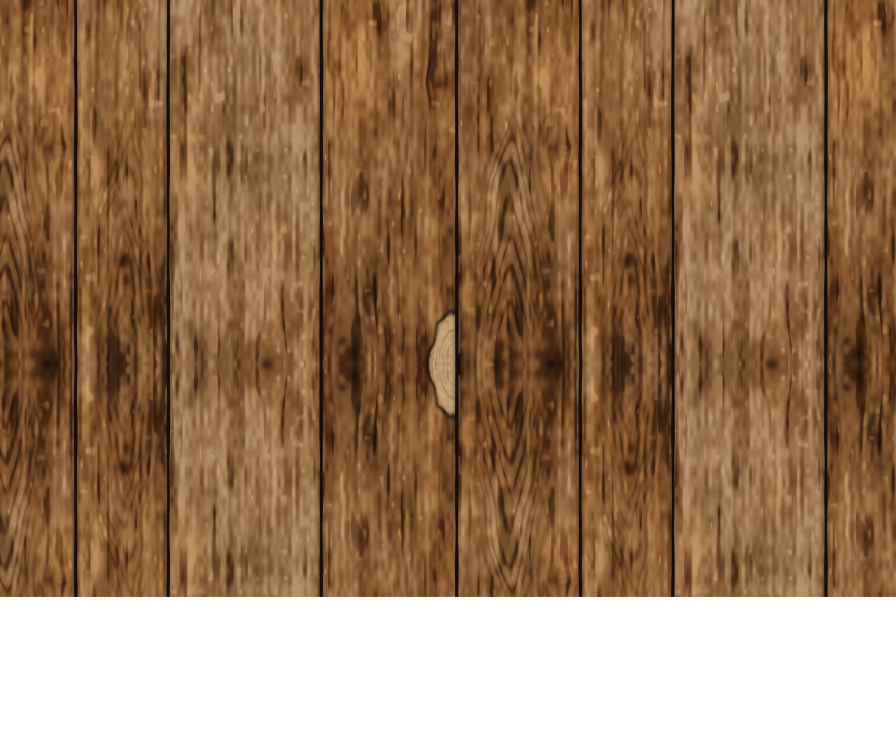
A WebGL 2 fragment shader for this texture:

```glsl
#version 300 es
precision highp float;
// Weathered wooden planks, a four-plank tile repeated across and mirrored vertically, above a white band.

uniform vec2 u_resolution;
out vec4 outColor;

// Layout, in units of the canvas height
const float PERIOD = 0.6857;
const float TILE_SHIFT = 0.0651;
const float MIRROR_Y = 0.505;
const float WOOD_BOTTOM = 0.189;
const float SEAM_HALF = 0.0019;
const float EDGES[5] = float[5](0.0, 0.168, 0.2937, 0.5016, PERIOD);

// Per plank: brightness, warmth, strength and axis of the arched grain
const vec4 TONE = vec4(0.38, 0.56, 0.68, 0.50);
const vec4 WARMTH = vec4(0.55, 0.40, 0.15, 0.65);
const vec4 ARCH = vec4(0.42, 0.24, 0.06, 0.0);
const vec4 ARCH_X = vec4(0.073, 0.236, 0.385, 0.6);

// Knots and stains: centre, radii
const int KNOTS = 6;
const vec4 KNOT[KNOTS] = vec4[KNOTS](
    vec4(0.433, 0.0, 0.014, 0.032), vec4(0.537, 0.012, 0.020, 0.036),
    vec4(0.144, 0.292, 0.013, 0.011), vec4(0.128, 0.0, 0.012, 0.024),
    vec4(0.060, 0.0, 0.016, 0.030), vec4(0.664, 0.385, 0.012, 0.010));

// Pale scar on the right edge of the last plank: centre, radii
const vec4 SCAR = vec4(0.685, 0.0, 0.037, 0.078);

const vec3 GAP = vec3(0.09, 0.05, 0.03);
const vec3 PALE = vec3(0.77, 0.63, 0.45);
const vec3 WARM_TINT = vec3(1.06, 0.96, 0.80);
const vec3 WOOD[5] = vec3[5](
    vec3(0.28, 0.17, 0.09), vec3(0.42, 0.28, 0.16), vec3(0.51, 0.36, 0.22),
    vec3(0.60, 0.45, 0.30), vec3(0.69, 0.55, 0.40));

float hash(vec2 p) {
    vec3 q = fract(vec3(p.xyx) * 0.1031);
    q += dot(q, q.yzx + 33.33);
    return fract((q.x + q.y) * q.z);
}

float noise(vec2 p) {
    vec2 i = floor(p), f = fract(p);
    f = f * f * (3.0 - 2.0 * f);
    return mix(mix(hash(i), hash(i + vec2(1, 0)), f.x),
               mix(hash(i + vec2(0, 1)), hash(i + vec2(1, 1)), f.x), f.y);
}

float fbm(vec2 p) {
    float sum = 0.0, amp = 0.5;
    for (int i = 0; i < 4; i++) {
        sum += amp * noise(p);
        p = p * 2.03 + 17.1;
        amp *= 0.5;
    }
    return sum / 0.9375;
}

vec3 woodRamp(float t) {
    vec3 c = WOOD[0] * (1.0 + 0.9 * clamp(t, -0.7, 0.0));
    for (int i = 1; i < 5; i++) c = mix(c, WOOD[i], clamp(t * 4.0 - float(i - 1), 0.0, 1.0));
    return c * (1.0 + 0.25 * clamp(t - 1.0, 0.0, 0.5));
}

// Nested arches that taper towards the top of the plank
float archedGrain(vec2 p, float axis) {
    float dx = p.x - axis + 0.012 * (noise(vec2(3.0, p.y * 14.0) + axis * 90.0) - 0.5);
    float level = p.y + 5.0 * sqrt(dx * dx + 0.00006) + 0.06 * fbm(p * vec2(30.0, 12.0));
    float ring = pow(0.5 + 0.5 * sin(level * 150.0 + 3.0 * noise(vec2(level * 14.0, axis))), 2.5);
    float reach = exp(-pow(dx / 0.036, 2.0));
    return ring * reach * smoothstep(0.01, 0.07, p.y) * smoothstep(0.40, 0.29, p.y + 2.0 * abs(dx));
}

vec3 planks(vec2 p) {
    int id = 0;
    for (int i = 1; i < 4; i++) if (p.x >= EDGES[i]) id = i;
    float seam = min(p.x - EDGES[id], EDGES[id + 1] - p.x);

    // Knots darken the wood and push the fibres aside
    vec2 g = p;
    float stain = 0.0;
    for (int i = 0; i < KNOTS; i++) {
        vec2 d = (p - KNOT[i].xy) / KNOT[i].zw;
        float core = exp(-dot(d, d));
        stain += core * (0.35 + 0.7 * fbm(p * vec2(70.0, 130.0)));
        g.x -= 0.55 * (p.x - KNOT[i].x) * exp(-0.4 * dot(d, d));
    }
    g.x += 0.006 * (fbm(vec2(p.x * 12.0, p.y * 6.0)) - 0.5);
    vec2 s = g + float(id) * vec2(3.7, 1.3);

    // Layers of fibre, streak, blotch and pore
    float tone = TONE[id] + 0.34 * (smoothstep(0.0, 0.42, p.y) - 0.5) * (id == 2 ? 0.4 : 1.0);
    tone += 0.55 * (noise(s * vec2(185.0, 9.0)) - 0.5);
    tone += 0.60 * (fbm(s * vec2(45.0, 2.5)) - 0.5);
    tone += 0.95 * (fbm(s * vec2(24.0, 10.0)) - 0.5);
    tone += 0.42 * (noise(s * vec2(200.0, 75.0)) - 0.5);
    tone -= 0.40 * smoothstep(0.70, 0.92, noise(s * vec2(160.0, 16.0) + 40.0));
    tone += 0.35 * smoothstep(0.82, 0.97, noise(s * vec2(130.0, 55.0) + 80.0));
    tone -= ARCH[id] * archedGrain(p, ARCH_X[id]) + 0.6 * stain;

    float warm = WARMTH[id] + 1.6 * (fbm(s * vec2(14.0, 7.0) + 9.0) - 0.5);
    vec3 c = woodRamp(tone) * mix(vec3(1.0), WARM_TINT, clamp(warm, 0.0, 1.0));

    // Scar: pale curved fibres, a dark rim and a faded halo
    vec2 d = (p - SCAR.xy) / SCAR.zw;
    float r = length(d) + 0.35 * (fbm(p * vec2(40.0, 28.0)) - 0.5);
    float grain = 0.82 + 0.22 * noise(vec2(r * 16.0, p.y * 25.0)) + 0.12 * (noise(p * 190.0) - 0.5);
    float halo = smoothstep(1.65, 1.0, r) * smoothstep(0.4, 0.65, fbm(s * vec2(60.0, 18.0)));
    c = mix(c, PALE * grain, 0.65 * halo);
    c = mix(c, PALE * grain, smoothstep(1.0, 0.88, r));
    c *= 1.0 - 0.5 * exp(-pow((r - 0.98) / 0.07, 2.0));

    // Worn edges and the dark gap between planks
    float px = 1.0 / u_resolution.y;
    float wear = smoothstep(0.55, 0.8, noise(vec2(p.x * 60.0, p.y * 45.0)));
    c = mix(c, WOOD[4], 0.5 * wear * smoothstep(0.006, 0.003, seam));
    c *= 1.0 - 0.28 * smoothstep(0.009, 0.0, seam);
    float halfWidth = SEAM_HALF * (0.75 + 0.6 * noise(vec2(float(id), p.y * 22.0)));
    return mix(GAP, c, smoothstep(-0.7 * px, 0.7 * px, seam - halfWidth));
}

void main() {
    vec2 p = gl_FragCoord.xy / u_resolution.y;
    vec2 tile = vec2(mod(p.x + TILE_SHIFT, PERIOD), abs(p.y - MIRROR_Y));
    float px = 0.5 / u_resolution.y;
    float wood = smoothstep(-px, px, p.y - WOOD_BOTTOM);
    outColor = vec4(mix(vec3(1.0), planks(tile), wood), 1.0);
}
```
